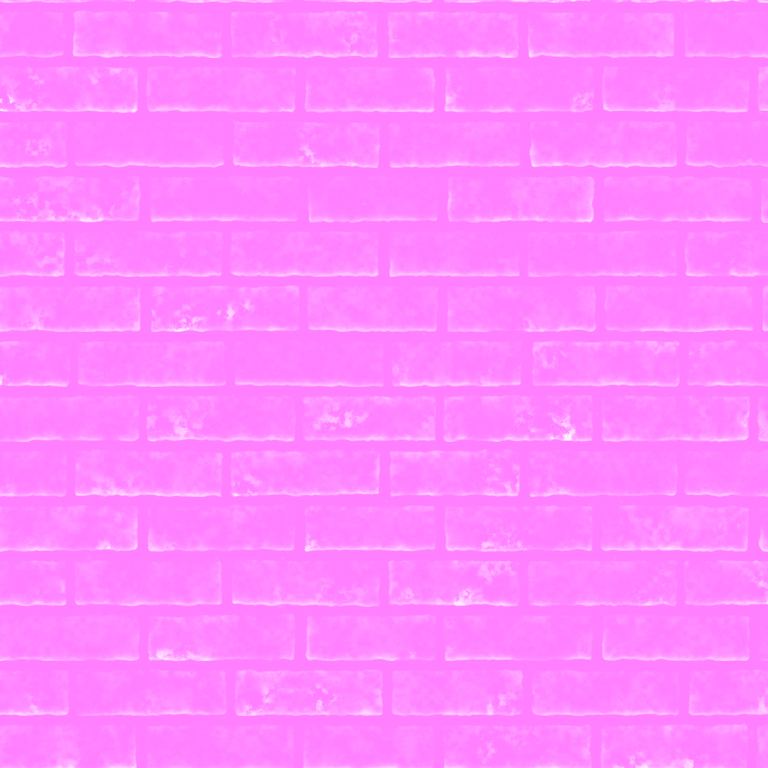
Write a WebGL 2 fragment shader that draws this texture.

```glsl
#version 300 es
precision highp float;
// Painted pink brick wall: 14 staggered courses of 5 bricks with worn, pale edges.
uniform vec2 u_resolution;
out vec4 outColor;

const float COURSES = 14.0;
const float LONG_BRICK = 0.2045;   // four long bricks and one short fill a course
const float SHORT_BRICK = 0.182;
const vec2 HALF_JOINT = vec2(0.0066, 0.0);
const float BED_JOINT = 0.0145;
const vec3 PAINT = vec3(1.0, 0.497, 1.0);
const vec3 WORN = vec3(1.0);

float hash(vec2 p) {
  vec3 q = fract(vec3(p.xyx) * 0.1031);
  q += dot(q, q.yzx + 33.33);
  return fract((q.x + q.y) * q.z);
}

float noise(vec2 p) {
  vec2 i = floor(p), f = fract(p);
  f = f * f * (3.0 - 2.0 * f);
  vec2 e = vec2(0.0, 1.0);
  return mix(mix(hash(i), hash(i + e.yx), f.x),
             mix(hash(i + e.xy), hash(i + e.yy), f.x), f.y);
}

float fbm(vec2 p) {
  float sum = 0.0, gain = 0.53;
  for (int i = 0; i < 4; i++) {
    sum += gain * noise(p);
    p = mat2(1.6, 1.2, -1.2, 1.6) * p + 17.3;
    gain *= 0.5;
  }
  return sum;
}

float roundBox(vec2 p, vec2 halfSize, float radius) {
  vec2 q = abs(p) - halfSize + radius;
  return length(max(q, 0.0)) + min(max(q.x, q.y), 0.0) - radius;
}

// Position inside the brick (xy) and the brick's outer size (zw); id names the brick.
vec4 brickCell(vec2 uv, out vec2 id) {
  float v = uv.y * COURSES + 0.057;
  float course = mod(floor(v), COURSES);
  float start = mix(0.574, 0.6836, mod(course, 2.0));
  start += 0.007 * (hash(vec2(course, 71.0)) - 0.5);
  float x = fract(uv.x - start);
  float column = min(floor(x / LONG_BRICK), 4.0);
  float width = column > 3.5 ? SHORT_BRICK : LONG_BRICK;
  id = vec2(column, course);
  return vec4(x - column * LONG_BRICK, fract(v) / COURSES, width, 1.0 / COURSES);
}

// Pale rim that fades inward from an edge, broken up by a wear amount.
float rim(float d, float reach, float wear) {
  return exp(-max(d, 0.0) / reach) * wear;
}

float brickWear(vec2 uv, float pixel) {
  vec2 id;
  vec4 cell = brickCell(uv, id);
  vec2 seed = id * 7.0 + 3.0;
  float r1 = hash(seed), r2 = hash(seed + 41.0);
  float r3 = hash(seed + 83.0), r4 = hash(seed + 127.0);

  // Uneven, slightly tilted outline
  vec2 wobble = vec2(noise(uv * 75.0), noise(uv * 65.0 + 50.0)) - 0.5;
  wobble += 0.5 * (vec2(noise(uv * 210.0), noise(uv * 190.0 + 9.0)) - 0.5);
  vec2 p = cell.xy + wobble * vec2(0.003, 0.0032);
  p.y += (r1 - 0.5) * 0.02 * (cell.x - 0.5 * cell.z);
  vec2 low = HALF_JOINT + vec2(0.003 * (r2 - 0.5), 0.0022);
  vec2 high = cell.zw - vec2(HALF_JOINT.x + 0.003 * (r3 - 0.5), BED_JOINT - 0.0022);
  float d = -roundBox(p - 0.5 * (low + high), 0.5 * (high - low), 0.004);
  float inside = smoothstep(-0.0012 - pixel, 0.0012 + pixel, d);

  // Rims: strong below, patchy at the sides, faint above
  float patches = fbm(uv * 34.0 + seed);
  float fine = fbm(uv * 130.0);
  float lower = 1.0 - smoothstep(low.y, high.y, p.y);
  float bottom = rim(p.y - low.y, 0.0029, 0.36 * smoothstep(0.12, 0.8, patches + 0.3 * r1));
  float left = rim(p.x - low.x, 0.003, 0.25 * r2 * r2 * (0.3 + lower));
  float right = rim(high.x - p.x, 0.003, 0.25 * r3 * r3 * (0.4 + 0.7 * lower));
  float top = rim(high.y - p.y, 0.006, 0.07 * r4);
  float sides = (left + right + top) * smoothstep(0.2, 0.7, patches);
  float halo = rim(d, 0.010, 0.13 * (0.3 + r4) * smoothstep(0.3, 0.75, fine) * patches);

  // Mottled face with scattered chips and thin scars
  float mottle = smoothstep(0.35, 0.8, 0.6 * patches + 0.4 * fine);
  float face = 0.065 * mottle * (0.35 + r3);
  float chipZone = smoothstep(0.57, 0.76, fbm(uv * 22.0 + 60.0)) * (0.25 + lower) * r4;
  float chips = 0.30 * chipZone * smoothstep(0.4, 0.7, fine);
  float crease = abs(fbm(uv * 45.0 + 90.0) - 0.5);
  float scars = 0.13 * chipZone * (1.0 - smoothstep(0.0, 0.02 + pixel, crease));
  return inside * (bottom + sides + halo + face + chips + scars);
}

void main() {
  vec2 uv = gl_FragCoord.xy / u_resolution;
  float pixel = 0.5 / min(u_resolution.x, u_resolution.y);
  float wear = brickWear(uv, pixel);

  // Fine paint grain and rare specks, also over the joints
  float grain = 0.012 * (noise(uv * 380.0) - 0.4);
  float speck = 0.05 * smoothstep(0.76, 0.9, fbm(uv * 95.0 + 30.0));
  float amount = clamp((wear + grain + speck) * 2.0, 0.0, 0.85);
  outColor = vec4(mix(PAINT, WORN, amount), 1.0);
}
```
